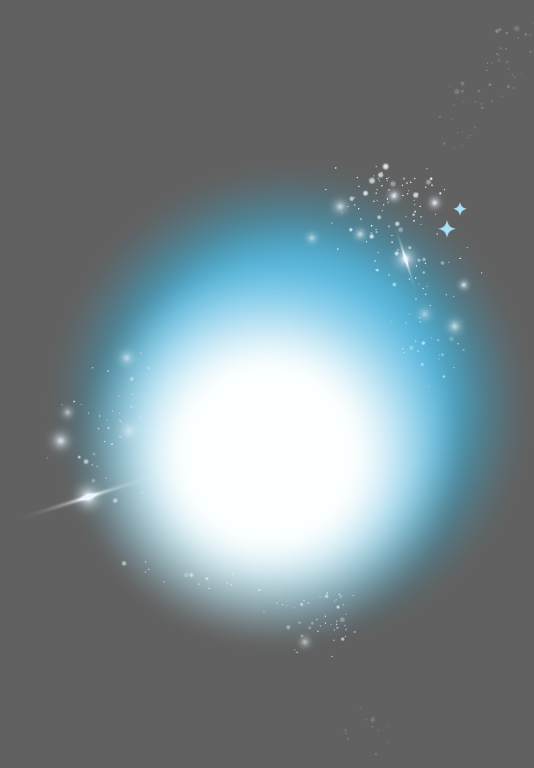
Reproduce this background procedurally as a WebGL 1 fragment shader.

```glsl
precision highp float;
// A white orb with a blue halo on flat grey, dusted with sparkles.
// Two offset radial falloffs make the orb; hashed clusters scatter the dust,
// and soft glows, thin rays and four-point stars add the accents.
uniform vec2 u_resolution;

float hash(float n) {
  return fract(sin(n * 12.9898) * 43758.547);
}

// Scattered dots, densest at the centre of a rotated box.
float dust(vec2 p, vec2 center, vec2 spread, float angle, float count, float seed) {
  float c = cos(angle), s = sin(angle), light = 0.0;
  vec2 q = p - center;
  q = vec2(c * q.x + s * q.y, c * q.y - s * q.x);
  for (int i = 0; i < 64; i++) {
    float k = float(i);
    if (k >= count) break;
    float n = seed + k * 5.0;
    vec2 offset = vec2(hash(n) + hash(n + 1.0), hash(n + 2.0) + hash(n + 3.0)) - 1.0;
    float size = hash(n + 4.0);
    float radius = mix(0.0012, 0.0045, pow(size, 6.0));
    float dotShape = 1.0 - smoothstep(radius * 0.3, radius * 1.3, length(q - offset * spread));
    light = max(light, dotShape * mix(0.35, 0.9, hash(n + 7.3)));
  }
  return light;
}

// Round glow with a brighter pinpoint core.
float glow(vec2 p, vec2 center, float radius) {
  vec2 q = (p - center) / radius;
  float d = dot(q, q);
  return 0.6 * exp(-d) + 0.4 * exp(-6.0 * d);
}

// Thin ray tapering away on both sides of its centre.
float ray(vec2 p, vec2 center, vec2 direction, float reach, float width) {
  vec2 axis = normalize(direction), q = p - center;
  float along = abs(dot(q, axis)) / reach;
  float across = (q.x * axis.y - q.y * axis.x) / width;
  float taper = max(1.0 - along, 0.0);
  return taper * taper * exp(-across * across);
}

// Four-point star with concave sides.
float star(vec2 p, vec2 center, float radius) {
  vec2 q = sqrt(abs(p - center) / radius);
  return 1.0 - smoothstep(0.85, 1.12, q.x + q.y);
}

void main() {
  vec2 p = gl_FragCoord.xy / u_resolution.y;

  // Grey ground, blue halo and white core
  float haloDistance = length(p - vec2(0.378, 0.473));
  vec3 blue = mix(vec3(0.38, 0.74, 0.89), vec3(0.25, 0.61, 0.73),
                  smoothstep(0.14, 0.27, haloDistance));
  vec3 color = mix(vec3(0.38), blue, 1.0 - smoothstep(0.18, 0.325, haloDistance));
  float core = 1.0 - smoothstep(0.098, 0.262, length(p - vec2(0.349, 0.408)));
  color = mix(color, vec3(0.99, 1.0, 1.0), core);

  // Dust: upper right stream, left cloud, lower drifts
  float light = dust(p, vec2(0.525, 0.745), vec2(0.09, 0.055), 0.2, 60.0, 3.0);
  light = max(light, dust(p, vec2(0.515, 0.68), vec2(0.13, 0.07), -0.5, 45.0, 411.0));
  light = max(light, dust(p, vec2(0.56, 0.575), vec2(0.055, 0.09), 0.1, 32.0, 823.0) * 0.7);
  light = max(light, dust(p, vec2(0.63, 0.885), vec2(0.12, 0.04), 0.95, 50.0, 1231.0) * 0.3);
  light = max(light, dust(p, vec2(0.145, 0.453), vec2(0.075, 0.12), -0.2, 40.0, 1607.0) * 0.8);
  light = max(light, dust(p, vec2(0.417, 0.19), vec2(0.07, 0.055), 0.3, 45.0, 2011.0) * 0.75);
  light = max(light, dust(p, vec2(0.25, 0.248), vec2(0.1, 0.03), -0.25, 14.0, 2417.0) * 0.7);
  light = max(light, dust(p, vec2(0.475, 0.06), vec2(0.05, 0.06), 0.8, 12.0, 2801.0) * 0.25);

  // Soft lights on the left
  float shine = glow(p, vec2(0.115, 0.353), 0.014);
  shine += 0.8 * glow(p, vec2(0.079, 0.426), 0.011);
  shine += 0.6 * glow(p, vec2(0.088, 0.463), 0.007);
  shine += 0.6 * glow(p, vec2(0.165, 0.534), 0.009);
  shine += 0.5 * glow(p, vec2(0.168, 0.439), 0.011);

  // Soft lights in the stream and below the orb
  shine += 0.9 * glow(p, vec2(0.528, 0.663), 0.012);
  shine += 0.7 * glow(p, vec2(0.443, 0.731), 0.009);
  shine += 0.7 * glow(p, vec2(0.592, 0.575), 0.009);
  shine += 0.8 * glow(p, vec2(0.604, 0.629), 0.006);
  shine += 0.9 * glow(p, vec2(0.566, 0.736), 0.007);
  shine += 0.9 * glow(p, vec2(0.513, 0.745), 0.007);
  shine += 0.7 * glow(p, vec2(0.469, 0.695), 0.007);
  shine += 0.6 * glow(p, vec2(0.406, 0.69), 0.007);
  shine += 0.5 * glow(p, vec2(0.553, 0.591), 0.008);
  shine += 0.6 * glow(p, vec2(0.397, 0.164), 0.007);

  // Rays through the two brightest lights
  shine += 0.8 * ray(p, vec2(0.115, 0.353), vec2(0.95, 0.3), 0.1, 0.0025);
  shine += 0.8 * ray(p, vec2(0.528, 0.663), vec2(-0.3, 0.95), 0.05, 0.0015);
  color = mix(color, vec3(0.93, 0.97, 1.0), min(max(light, shine), 1.0));

  // Pale blue stars
  float stars = max(star(p, vec2(0.582, 0.702), 0.015), star(p, vec2(0.599, 0.728), 0.012));
  color = mix(color, vec3(0.66, 0.88, 0.97), stars);

  gl_FragColor = vec4(color, 1.0);
}
```
